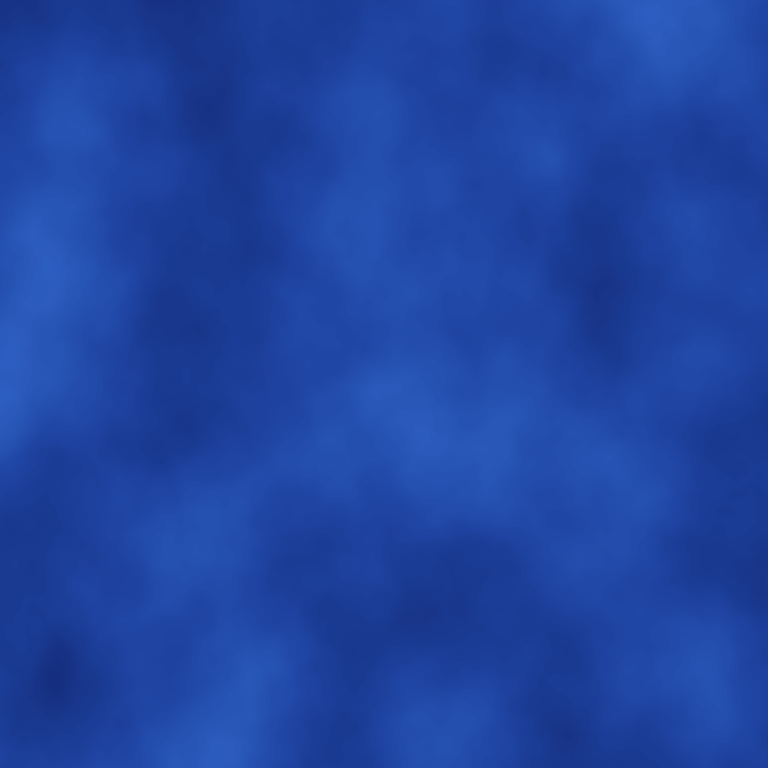
This texture is drawn by a WebGL 1 fragment shader. Its source:

```glsl
precision highp float;
// Soft, cloudy mottling in deep blue with faint tonal steps, from layered gradient noise.

uniform vec2 u_resolution;

#define CELLS vec2(4.2, 3.7)
#define SEED vec2(17.3, 41.8)
#define OCTAVES 5
#define GAIN 0.43
#define CONTRAST 3.45
#define TONE_LIMIT 2.6
#define TONE_STEPS 14.0
#define DARK_BLUE vec3(0.080, 0.175, 0.485)
#define MID_BLUE vec3(0.120, 0.267, 0.637)
#define LIGHT_BLUE vec3(0.180, 0.382, 0.770)

// Pseudo-random unit vector for a lattice corner.
vec2 cornerGradient(vec2 corner) {
  vec3 p = fract(corner.xyx * vec3(0.1031, 0.1030, 0.0973));
  p += dot(p, p.yzx + 33.33);
  float angle = 6.28318 * fract((p.x + p.y) * p.z);
  return vec2(cos(angle), sin(angle));
}

// Gradient noise with quintic blending.
float gradientNoise(vec2 p) {
  vec2 cell = floor(p);
  vec2 f = p - cell;
  vec2 blend = f * f * f * (f * (f * 6.0 - 15.0) + 10.0);
  vec2 e = vec2(1.0, 0.0);
  float a = dot(cornerGradient(cell), f);
  float b = dot(cornerGradient(cell + e.xy), f - e.xy);
  float c = dot(cornerGradient(cell + e.yx), f - e.yx);
  float d = dot(cornerGradient(cell + e.xx), f - e.xx);
  return mix(mix(a, b, blend.x), mix(c, d, blend.x), blend.y);
}

// Octaves are turned against each other to hide the lattice.
float clouds(vec2 p) {
  const mat2 turnAndDouble = mat2(1.6, 1.2, -1.2, 1.6);
  float sum = 0.0;
  float amplitude = 1.0;
  for (int i = 0; i < OCTAVES; i++) {
    sum += amplitude * gradientNoise(p);
    p = turnAndDouble * p + SEED;
    amplitude *= GAIN;
  }
  return sum;
}

// Gathers tones into faint plateaus with smooth edges.
float softSteps(float tone) {
  float level = tone * TONE_STEPS;
  return (floor(level) + smoothstep(0.25, 0.75, fract(level))) / TONE_STEPS;
}

void main() {
  vec2 uv = gl_FragCoord.xy / u_resolution;
  float tone = softSteps(CONTRAST * clouds(uv * CELLS + SEED) / TONE_LIMIT);

  // Shade below and above the middle blue.
  vec3 color = mix(MID_BLUE, DARK_BLUE, clamp(-tone, 0.0, 1.0));
  color = mix(color, LIGHT_BLUE, clamp(tone, 0.0, 1.0));
  gl_FragColor = vec4(color, 1.0);
}
```
